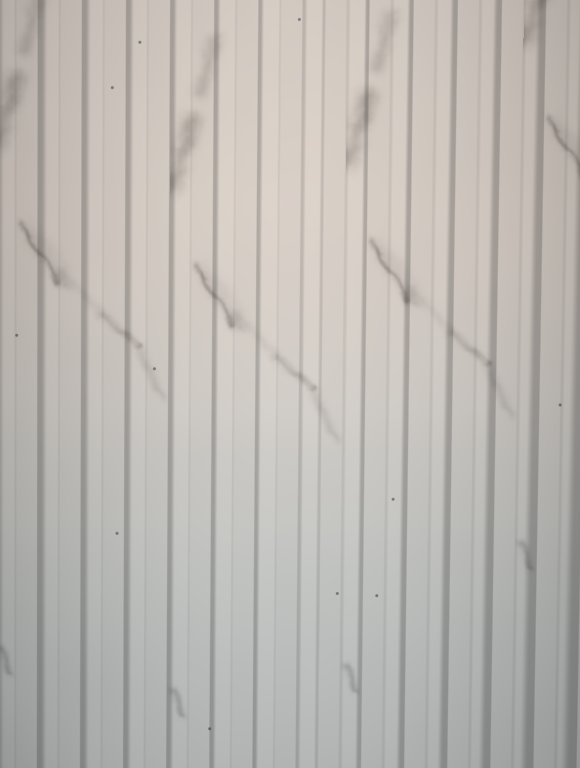
Reproduce this texture procedurally as a Shadertoy shader.

```glsl
float hash(vec2 p) {
    vec3 q = fract(vec3(p.xyx) * 0.1031);
    q += dot(q, q.yzx + 33.33);
    return fract((q.x + q.y) * q.z);
}

float noise(vec2 p) {
    vec2 i = floor(p), f = fract(p);
    f = f * f * (3.0 - 2.0 * f);
    return mix(mix(hash(i), hash(i + vec2(1, 0)), f.x),
               mix(hash(i + vec2(0, 1)), hash(i + vec2(1, 1)), f.x), f.y);
}

float fbm(vec2 p) {
    float sum = 0.0, gain = 0.5;
    for (int i = 0; i < 4; i++) {
        sum += gain * noise(p);
        p = p * 2.03 + 7.1;
        gain *= 0.5;
    }
    return sum;
}

// Soft stroke from a to b
float vein(vec2 p, vec2 a, vec2 b, float width) {
    vec2 ab = b - a;
    float t = clamp(dot(p - a, ab) / dot(ab, ab), 0.0, 1.0);
    float d = length(p - a - ab * t) / width;
    return exp(-d * d);
}

// Marble print, repeated every four slats with its own vertical shift
float marble(float slat, float down) {
    float tile = floor((slat + 0.5) / 4.0);
    vec4 shifts = vec4(0.0, 0.055, 0.023, -0.137);
    vec2 m = vec2((slat + 0.5 - tile * 4.0) * 0.0573, down - shifts[int(tile) & 3]);
    float cloud = fbm(m * 45.0 + 3.0);
    m += 0.022 * (vec2(fbm(m * 32.0), fbm(m * 32.0 + 19.0)) - 0.47);

    // Diagonal crack
    float v = 0.20 * vein(m, vec2(0.033, 0.293), vec2(0.085, 0.365), 0.0045);
    v += 0.07 * vein(m, vec2(0.045, 0.300), vec2(0.090, 0.360), 0.012);
    v += 0.05 * vein(m, vec2(0.085, 0.350), vec2(0.140, 0.405), 0.006);
    v += 0.15 * vein(m, vec2(0.140, 0.412), vec2(0.189, 0.449), 0.005);
    v += 0.07 * vein(m, vec2(0.189, 0.449), vec2(0.222, 0.520), 0.006);

    // Broad smudges above and a short streak below
    v += 0.17 * vein(m, vec2(0.027, 0.105), vec2(0.004, 0.185), 0.012);
    v += 0.10 * vein(m, vec2(0.060, 0.000), vec2(0.042, 0.060), 0.011);
    v += 0.13 * vein(m, vec2(0.002, 0.845), vec2(0.020, 0.880), 0.005);
    return v * (0.45 + 1.1 * cloud);
}

void mainImage(out vec4 fragColor, in vec2 fragCoord) {
    vec2 p = fragCoord / iResolution.xy;
    float down = 1.0 - p.y;

    // Slat number; the boards lean slightly toward the right
    float slat = (p.x * (1.0 + 0.024 * down) - 0.0285) / 0.0761;
    float f = fract(slat);
    float aa = max(0.9 / (iResolution.x * 0.0761), 0.018);

    // Warm light from above, cool light below, darker corners
    vec3 color = mix(vec3(0.75, 0.763, 0.757), vec3(0.825, 0.79, 0.76),
                     smoothstep(0.1, 0.75, p.y));
    vec2 c = (p - vec2(0.5, 0.62)) * vec2(0.9, 0.6);
    color *= 1.03 - 0.75 * dot(c, c);

    // Groove floor is a little brighter than the slat face
    float afterSlat = f - 0.48;
    float beforeSlat = 0.5 - fract(f + 0.5);
    float groove = smoothstep(-aa, aa, afterSlat) * smoothstep(-aa, aa, beforeSlat + step(f, 0.5));
    color *= 1.0 + 0.018 * groove;

    // Groove walls swap sides across the centre of view
    float leftView = clamp((0.62 - p.x) / 0.62, 0.0, 1.0);
    float rightView = clamp((p.x - 0.48) / 0.52, 0.0, 1.0);
    float wallA = 0.06 + 0.09 * leftView;
    float wallB = 0.04 + (0.13 + 0.09 * down) * rightView;
    float shadeA = smoothstep(-aa, aa, afterSlat) * (1.0 - smoothstep(wallA * 0.6, wallA * 1.7, afterSlat));
    float shadeB = smoothstep(-aa, aa, beforeSlat) * (1.0 - smoothstep(wallB * 0.6, wallB * 1.6, beforeSlat));
    color *= 1.0 - shadeA * (0.07 + 0.14 * smoothstep(0.0, 0.35, leftView));
    color *= 1.0 - shadeB * (0.06 + 0.15 * smoothstep(0.0, 0.35, rightView));

    // Veins and faint clouding
    color *= 1.0 - marble(slat, down) * vec3(0.95, 1.0, 1.02);
    color *= 0.99 + 0.02 * fbm(p * vec2(6.0, 8.0));

    // Sparse dark specks
    vec2 grid = p * vec2(18.0, 24.0), cell = floor(grid);
    vec2 spot = 0.2 + 0.6 * vec2(hash(cell + 5.0), hash(cell + 11.0));
    float speck = 1.0 - smoothstep(0.02, 0.07, length(fract(grid) - spot));
    color *= 1.0 - 0.4 * speck * step(0.965, hash(cell + 31.0));

    fragColor = vec4(color, 1.0);
}
```
